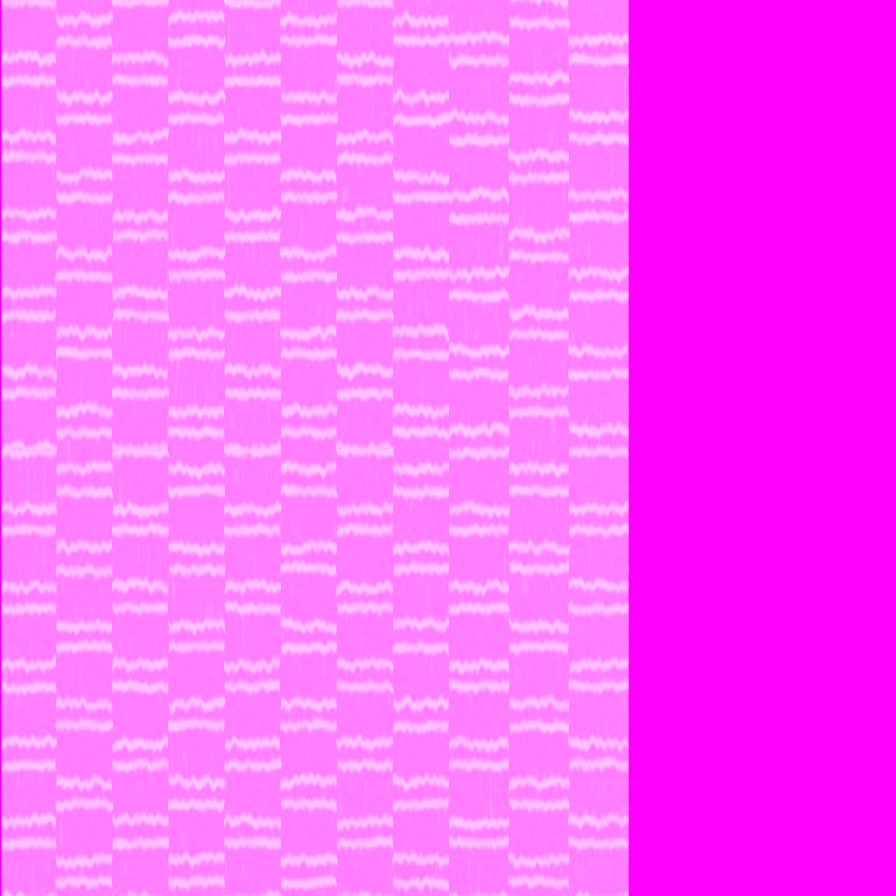
Reproduce this texture procedurally as a WebGL 1 fragment shader.

```glsl
precision highp float;
uniform vec2 u_resolution;

// Colours
const vec3 BACKDROP = vec3(1.0, 0.0, 1.0);
const vec3 CLOTH = vec3(1.0, 0.487, 1.0);
const vec3 THREAD = vec3(1.0, 0.75, 1.0);

// Layout, in canvas units
const float SHEET_LEFT = 0.0018;
const float SHEET_RIGHT = 0.7018;
const float NARROW_COLUMNS = 8.0;
const float NARROW_WIDTH = 0.06266;
const float WIDE_WIDTH = 0.0668;
const float SEAM_X = NARROW_COLUMNS * NARROW_WIDTH;
const float SEAM_Y = 0.501;        // measured from the top
const float PERIOD = 0.0873;       // one pair of stripes to the next
const float PAIR_GAP = 0.0243;     // between the two stripes of a pair
const float BLOCK_SHIFT = 0.0215;  // drop of the upper left block

// Stripe shape and wear
const float STRIPE_REACH = 0.0095;
const float STRIPE_CORE = 0.0007;
const float TEETH = 112.0;
const float TOOTH_HEIGHT = 0.0011;
const float UPPER_WOBBLE = 0.0075;
const float LOWER_WOBBLE = 0.0042;
const float ROW_JITTER = 0.0022;
const float EDGE_JITTER = 0.0018;
const float GRAIN = 0.045;
const float HAIR = 0.28;
const int SAMPLES = 3;

float hash(vec2 p) {
  return fract(sin(dot(p, vec2(12.9898, 78.233))) * 43758.5453);
}

float noise(vec2 p) {
  vec2 i = floor(p);
  vec2 f = fract(p);
  f = f * f * (3.0 - 2.0 * f);
  return mix(mix(hash(i), hash(i + vec2(1.0, 0.0)), f.x),
             mix(hash(i + vec2(0.0, 1.0)), hash(i + vec2(1.0, 1.0)), f.x), f.y);
}

// Soft ragged stripe; d is the signed distance to its centre line
float stripe(vec2 p, float d, float seed, float wobble) {
  float ragged = (noise(vec2(p.x * 130.0, seed)) - 0.5) * wobble;
  ragged += sin(6.2832 * TEETH * p.x + seed) * TOOTH_HEIGHT * wobble / UPPER_WOBBLE;
  ragged += (noise(p * vec2(330.0, 150.0)) - 0.5) * 0.003;
  float strength = 0.84 + 0.3 * noise(vec2(p.x * 65.0, seed + 31.0));
  float body = smoothstep(STRIPE_REACH, STRIPE_CORE, abs(d + ragged));
  return min(body * strength, 1.0);
}

// Amount of pale thread at p, with p.y running downwards
float weave(vec2 p) {
  float x = p.x + (noise(vec2(p.y * 110.0, floor(p.x * 16.0 + 0.5))) - 0.5) * EDGE_JITTER;
  bool narrow = p.x < SEAM_X;
  float column = narrow ? floor(x / NARROW_WIDTH)
                        : NARROW_COLUMNS + max(floor((x - SEAM_X) / WIDE_WIDTH), 0.0);
  bool shifted = narrow && p.y < SEAM_Y;

  // Alternate columns sit half a period apart
  float start = (1.0 - mod(column, 2.0)) * 0.5 * PERIOD;
  start += shifted ? BLOCK_SHIFT : 0.0;
  float along = (p.y - start) / PERIOD + 0.36;
  float row = floor(along);
  float local = (fract(along) - 0.36) * PERIOD;

  float seed = column * 17.0 + row * 5.0 + (shifted ? 211.0 : 0.0);
  float jitter = (hash(vec2(column, seed)) - 0.5) * ROW_JITTER;
  float upper = stripe(p, local - jitter, seed, UPPER_WOBBLE);
  float lower = stripe(p, local - PAIR_GAP + jitter, seed + 2.0, LOWER_WOBBLE);
  return max(upper, lower);
}

vec3 shade(vec2 p) {
  if (p.x < SHEET_LEFT || p.x > SHEET_RIGHT) return BACKDROP;

  // Fine grain and sparse upright hairs
  float grain = (noise(p * vec2(420.0, 300.0)) - 0.35) * GRAIN;
  float hair = smoothstep(0.8, 1.0, noise(p * vec2(380.0, 32.0)));
  float thread = max(weave(p), hair * HAIR);
  vec3 colour = mix(CLOTH, THREAD, thread);
  colour.g += grain * (1.0 - 0.5 * thread);
  return colour;
}

void main() {
  // Average a small grid of samples to smooth every edge
  vec3 sum = vec3(0.0);
  for (int j = 0; j < SAMPLES; j++) {
    for (int i = 0; i < SAMPLES; i++) {
      vec2 offset = (vec2(float(i), float(j)) + 0.5) / float(SAMPLES) - 0.5;
      vec2 uv = (gl_FragCoord.xy + offset) / u_resolution;
      sum += shade(vec2(uv.x, 1.0 - uv.y));
    }
  }
  gl_FragColor = vec4(sum / float(SAMPLES * SAMPLES), 1.0);
}
```
